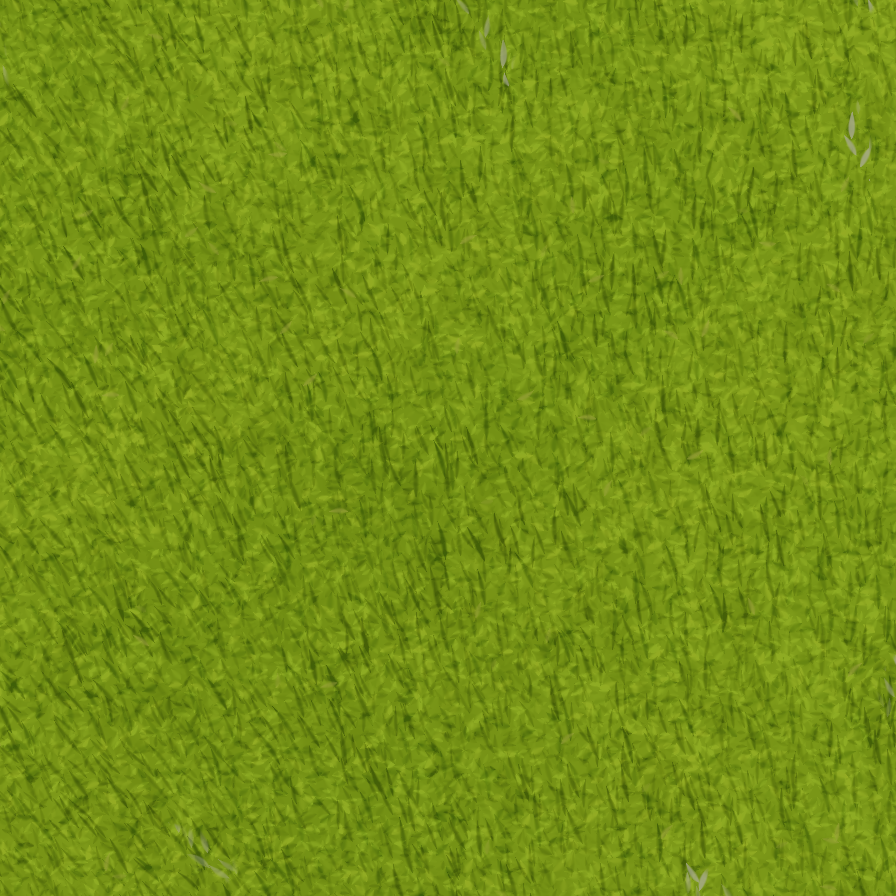
This texture is drawn by a Shadertoy shader. Its source:

```glsl
// A lawn seen from above: short mottled leaf flecks under darker, leaning blades.
// Every layer is a jittered cellular grid of tapered strokes; layered sines vary
// the tone and lean, and a few sparse pale patches show bare ground.

#define FLECK_FREQ 66.0
#define BLADE_FREQ 38.0
#define PATCH_FREQ 7.0
#define FLECK_CONTRAST 1.45
#define BLADE_CONTRAST 0.72
#define BASE_TONE 0.79
#define SHADE_COLOR vec3(0.31, 0.41, 0.04)
#define LEAF_COLOR vec3(0.44, 0.55, 0.072)
#define LIGHT_COLOR vec3(0.525, 0.64, 0.12)
#define STRAW_COLOR vec3(0.62, 0.64, 0.25)
#define GROUND_COLOR vec3(0.66, 0.67, 0.56)

vec3 hash3(vec2 cell, float seed) {
    vec3 h = fract(vec3(cell.xyx + seed * 7.13) * vec3(0.1031, 0.1030, 0.0973));
    h += dot(h, h.yxz + 33.33);
    return fract((h.xxy + h.yzz) * h.zyx);
}

// Tapered strokes, one per cell, with size = (half length, half width) in cells.
// Returns x: sum of signed random tones, y: strongest coverage.
vec2 strokes(vec2 p, float freq, vec2 size, float lean, float spread, float keep, float seed) {
    vec2 q = p * freq;
    vec2 home = floor(q);
    vec2 result = vec2(0.0);
    for (int j = -1; j <= 1; j++) {
        for (int i = -1; i <= 1; i++) {
            vec2 cell = home + vec2(i, j);
            vec3 place = hash3(cell, seed);
            vec3 look = hash3(cell, seed + 5.0);
            float angle = lean + spread * (place.z - 0.5);
            vec2 along = vec2(-sin(angle), cos(angle));
            vec2 d = q - cell - place.xy;
            float t = dot(d, along) / (size.x * mix(0.6, 1.0, look.y));
            float side = d.x * along.y - d.y * along.x;
            side += (look.x - 0.5) * 0.16 * t * t;
            float width = size.y * max(1.0 - t * t, 0.001) * (1.0 - 0.35 * t);
            float cover = 1.0 - smoothstep(0.1, 1.0, abs(side) / max(width, 0.0005));
            cover *= step(abs(t), 1.0) * step(look.z, keep);
            result.x += cover * (look.x - 0.5);
            result.y = max(result.y, cover * mix(0.35, 1.0, look.y));
        }
    }
    return result;
}

// Broad, slow variation in about -1..1.
float sway(vec2 p) {
    return 0.5 * sin(p.x * 9.0 + 2.0 * sin(p.y * 6.0))
         + 0.3 * sin(p.y * 17.0 - p.x * 11.0 + 1.3)
         + 0.2 * sin(p.x * 31.0 + p.y * 23.0);
}

vec3 grassRamp(float tone) {
    vec3 low = mix(SHADE_COLOR, LEAF_COLOR, clamp(tone / 0.6, -0.25, 1.0));
    return mix(low, LIGHT_COLOR, clamp((tone - 0.6) / 0.4, 0.0, 1.35));
}

void mainImage(out vec4 fragColor, in vec2 fragCoord) {
    vec2 p = fragCoord / iResolution.y;
    float drift = sway(p);

    // Blades lean most at the lower left and stand upright at the right.
    float lean = mix(0.55, 0.08, smoothstep(0.0, 1.1, p.x + 0.3 * p.y)) + 0.06 * drift;

    // Leaf flecks in all directions: two dense layers and a finer one.
    vec2 coarse = strokes(p, FLECK_FREQ, vec2(0.75, 0.38), lean, 3.6, 1.0, 1.0);
    vec2 extra = strokes(p + 0.37, FLECK_FREQ * 1.15, vec2(0.8, 0.38), lean, 3.0, 1.0, 12.0);
    vec2 fine = strokes(p, FLECK_FREQ * 1.6, vec2(0.85, 0.36), lean, 4.5, 1.0, 2.0);
    float tone = BASE_TONE + FLECK_CONTRAST * (0.5 * coarse.x + 0.45 * extra.x + 0.45 * fine.x);

    // Tufts and broad shading, a little duller at the lower left.
    vec2 tuft = strokes(p, BLADE_FREQ * 0.5, vec2(0.95, 0.5), lean, 1.0, 1.0, 15.0);
    tone += 0.22 * tuft.x + 0.05 * drift;
    tone -= 0.10 * (1.0 - smoothstep(0.0, 0.9, length(p - vec2(0.25, 0.3))));

    // Dark upright blades, long ones and slim ones, gathered in clumps.
    vec2 tall = strokes(p, BLADE_FREQ, vec2(0.9, 0.17), lean, 0.45, 0.75, 3.0);
    vec2 slim = strokes(p, BLADE_FREQ * 1.3, vec2(0.9, 0.16), lean, 0.7, 0.75, 4.0);
    float clump = 0.85 + 0.35 * sway(p * 2.3 + 4.0);
    tone -= BLADE_CONTRAST * clump * max(tall.y, 0.75 * slim.y);

    // Slight hue shifts from olive to fresh green.
    vec3 color = grassRamp(tone);
    color.r += 0.004 * drift + 0.03 * coarse.x - 0.03 * max(tall.x, 0.0);

    // Rare straw flecks, and pale ground in a few broken patches near the corners.
    float straw = strokes(p, FLECK_FREQ * 0.8, vec2(0.6, 0.24), lean, 3.0, 0.025, 6.0).y;
    float corner = smoothstep(0.35, 0.65, length(p - 0.5));
    float bare = strokes(p, PATCH_FREQ, vec2(0.6, 0.24), lean, 1.5, 0.08 + 0.22 * corner, 8.0).y;
    float chips = strokes(p, FLECK_FREQ * 0.8, vec2(0.9, 0.36), lean, 1.2, 0.7, 9.0).y;
    color = mix(color, STRAW_COLOR, 0.6 * straw);
    color = mix(color, GROUND_COLOR, smoothstep(0.1, 0.6, bare) * smoothstep(0.2, 0.8, chips) * 0.8);

    fragColor = vec4(clamp(color, 0.0, 1.0), 1.0);
}
```
